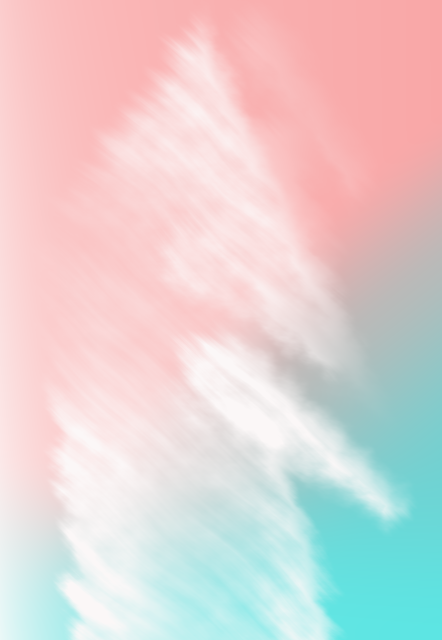
Reproduce this background procedurally as a WebGL 2 fragment shader.

```glsl
#version 300 es
precision highp float;
// Wind-combed white cloud over a sky that fades diagonally from pink to teal.
uniform vec2 u_resolution;
out vec4 fragColor;

const vec3 ROSE = vec3(0.975, 0.655, 0.655);
const vec3 BLUSH = vec3(0.98, 0.725, 0.725);
const vec3 GREY = vec3(0.75, 0.72, 0.715);
const vec3 TEAL = vec3(0.44, 0.82, 0.82);
const vec3 CYAN = vec3(0.34, 0.91, 0.90);
const vec3 HAZE = vec3(0.99, 0.985, 0.985);
const vec3 CLOUD = vec3(0.985, 0.97, 0.97);
const vec2 WIND = vec2(0.75, -0.66);

vec2 gradientAt(vec2 cell) {
  vec3 h = fract(cell.xyx * vec3(0.1031, 0.103, 0.0973));
  h += dot(h, h.yzx + 33.33);
  float angle = 6.2832 * fract((h.x + h.y) * h.z);
  return vec2(cos(angle), sin(angle));
}

float gradientNoise(vec2 p) {
  vec2 i = floor(p), f = p - i;
  vec2 w = f * f * f * (f * (f * 6.0 - 15.0) + 10.0);
  vec2 e = vec2(1.0, 0.0);
  float low = mix(dot(gradientAt(i), f), dot(gradientAt(i + e), f - e), w.x);
  float high = mix(dot(gradientAt(i + e.yx), f - e.yx),
                   dot(gradientAt(i + 1.0), f - 1.0), w.x);
  return mix(low, high, w.y);
}

float fbm(vec2 p) {
  float sum = 0.0, amp = 0.6;
  for (int i = 0; i < 5; i++) {
    sum += amp * gradientNoise(p);
    p = mat2(1.6, 0.25, -0.25, 2.0) * p + 17.3;
    amp *= 0.55;
  }
  return sum;
}

// Signed distance to a line, positive to the left of a -> b.
float side(vec2 p, vec2 a, vec2 b) {
  vec2 d = normalize(b - a), r = p - a;
  return d.x * r.y - d.y * r.x;
}

// Soft tapered stroke: 1 inside, 0 outside.
float stroke(vec2 p, vec2 a, vec2 b, float ra, float rb, float soft) {
  vec2 d = b - a;
  float t = clamp(dot(p - a, d) / dot(d, d), 0.0, 1.0);
  float dist = length(p - a - d * t) - mix(ra, rb, t);
  return 1.0 - smoothstep(-soft, soft, dist);
}

float cover(float a, float b) {
  return 1.0 - (1.0 - a) * (1.0 - b);
}

vec3 skyColor(vec2 uv) {
  float left = 1.0 - uv.x;
  float d = uv.y - 0.61 + 0.55 * left + 0.2 * left * left * left;
  vec3 c = mix(TEAL, GREY, smoothstep(-0.38, 0.06, d));
  c = mix(c, mix(BLUSH, ROSE, uv.x), smoothstep(-0.02, 0.22, d));
  c = mix(c, CYAN, 0.85 * (1.0 - smoothstep(0.0, 0.3, uv.y)));
  float reach = mix(0.24, 0.11, uv.y);
  return mix(c, HAZE, mix(0.88, 0.3, uv.y) * exp(-uv.x / reach));
}

float cloudDensity(vec2 p) {
  // Upper sheet, bright along its right rim.
  float rim = side(p, vec2(0.52, 0.557), vec2(0.33, 0.975));
  float upper = smoothstep(-0.01, 0.04, rim)
    * smoothstep(-0.02, 0.05, side(p, vec2(0.306, 0.974), vec2(0.078, 0.674)))
    * smoothstep(-0.05, 0.12, side(p, vec2(0.078, 0.66), vec2(0.52, 0.427)));
  upper *= mix(0.72, 0.4, smoothstep(0.06, 0.28, rim));
  // Thin veil joining the upper and lower sheets.
  float veil = 0.36 * smoothstep(0.0, 0.07, side(p, vec2(0.6, 0.2), vec2(0.42, 0.48)))
    * smoothstep(0.05, 0.17, p.x) * smoothstep(0.2, 0.34, p.y)
    * (1.0 - smoothstep(0.52, 0.7, p.y));
  // Lower sheet, dense at the left and thinner in the middle.
  float lower = smoothstep(-0.012, 0.025, side(p, vec2(0.105, 0.0), vec2(0.075, 0.43)) * -1.0)
    * smoothstep(-0.01, 0.03, side(p, vec2(0.535, 0.0), vec2(0.46, 0.28)))
    * (1.0 - smoothstep(0.27, 0.48, p.y));
  float thin = smoothstep(0.14, 0.32, p.x);
  lower *= mix(0.9, 0.48, thin) + 0.22 * smoothstep(0.38, 0.48, p.x);
  // Fingers pulled out to the right, and the faint wisps above them.
  float tail = 0.82 * stroke(p, vec2(0.35, 0.41), vec2(0.61, 0.21), 0.065, 0.015, 0.03);
  float finger = 0.5 * stroke(p, vec2(0.32, 0.6), vec2(0.515, 0.43), 0.06, 0.008, 0.025);
  float wisp = 0.2 * stroke(p, vec2(0.41, 0.92), vec2(0.55, 0.72), 0.035, 0.015, 0.04);
  wisp = cover(wisp, 0.25 * stroke(p, vec2(0.43, 0.78), vec2(0.51, 0.56), 0.03, 0.015, 0.03));
  return cover(cover(cover(upper, veil), cover(lower, tail)), cover(finger, wisp));
}

void main() {
  vec2 uv = gl_FragCoord.xy / u_resolution;
  vec2 p = gl_FragCoord.xy / u_resolution.y;

  // Streaks follow the wind; puffs break them into small tufts.
  vec2 flow = vec2(dot(p, WIND), dot(p, vec2(0.66, 0.75)));
  flow.y += 0.02 * gradientNoise(p * 5.0);
  float streak = fbm(flow * vec2(4.0, 26.0));
  float puff = fbm(p * 22.0 + 40.0);

  vec2 warped = p + WIND * 0.055 * streak + 0.018 * puff;
  float density = cloudDensity(warped) * (1.0 + 0.65 * streak + 0.3 * puff);
  vec3 color = mix(skyColor(uv), CLOUD, clamp(density, 0.0, 1.0));
  fragColor = vec4(color, 1.0);
}
```
